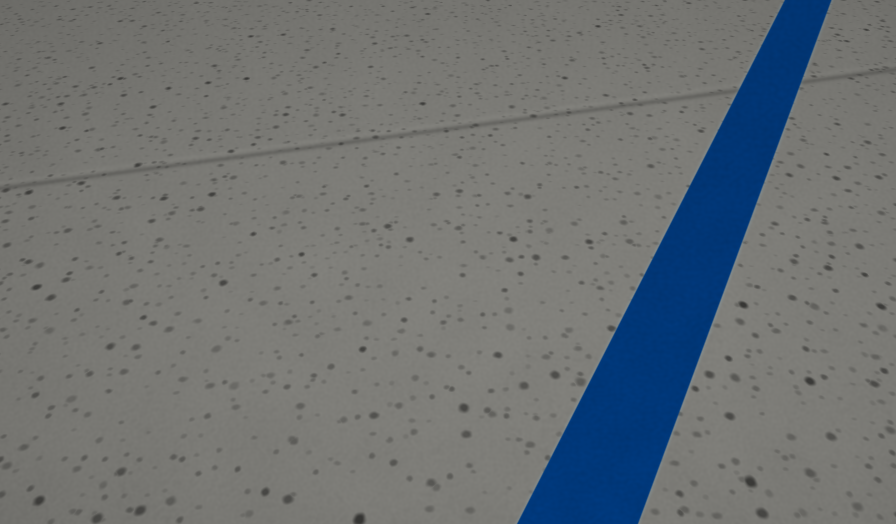
Reproduce this texture procedurally as a Shadertoy shader.

```glsl
// Speckled grey vinyl floor in perspective, with a thin seam and a slanted strip of blue tape.

const float HORIZON = 1.63;   // height at which the tape edges converge
const float DEPTH = 1.5;      // foreshortening of the floor

vec2 hash2(vec2 cell) {
    vec3 h = fract(cell.xyx * vec3(0.1031, 0.1030, 0.0973));
    h += dot(h, h.yzx + 33.33);
    return fract((h.xx + h.yz) * h.zy);
}

float gradientDot(vec2 cell, vec2 offset) {
    return dot(hash2(cell) * 2.0 - 1.0, offset);
}

float gradientNoise(vec2 p) {
    vec2 i = floor(p), f = fract(p);
    vec2 s = f * f * f * (f * (f * 6.0 - 15.0) + 10.0);
    vec2 e = vec2(1.0, 0.0);
    float low = mix(gradientDot(i, f), gradientDot(i + e, f - e), s.x);
    float high = mix(gradientDot(i + e.yx, f - e.yx), gradientDot(i + 1.0, f - 1.0), s.x);
    return mix(low, high, s.y);
}

// Perspective projection of the canvas onto the floor plane
vec2 floorPlane(vec2 p) {
    return vec2(p.x - 0.85, DEPTH) / (HORIZON - p.y);
}

// One random soft speck per cell, present with the given chance
float specks(vec2 p, float chance, float radius, float blur) {
    vec2 cell = floor(p);
    vec2 place = hash2(cell + 17.0);
    vec2 kind = hash2(cell + 71.0);
    vec2 d = fract(p) - mix(vec2(0.2), vec2(0.8), place);
    d.x *= mix(0.65, 1.0, kind.y);
    d += 0.035 * gradientNoise(p * 5.0);
    float r = radius * mix(0.65, 1.25, kind.y);
    float soft = 0.45 * r + blur;
    float shape = 1.0 - smoothstep(r - soft, r + soft, length(d));
    float strength = mix(0.25, 1.0, place.x * kind.y);
    return shape * strength * step(kind.x, chance);
}

// Fine embossed grain with pale veins
float surfaceRelief(vec2 ground, vec2 p) {
    float veins = 1.0 - abs(gradientNoise(ground * 75.0)) * 3.0;
    float grain = gradientNoise(p * 130.0);
    float mottling = gradientNoise(p * 9.0);
    return 0.009 * veins * (1.0 - 0.7 * p.y) + 0.015 * grain + 0.012 * mottling;
}

vec3 floorColor(vec2 uv, vec2 p, float pixel) {
    vec2 ground = floorPlane(p);
    float stretch = DEPTH / pow(HORIZON - p.y, 2.0);
    float blur = 0.5 * pixel * stretch;

    // Soft light, falling away to the corners
    vec2 fromLight = uv - vec2(0.58, 0.42);
    float light = 0.499 - 0.12 * dot(fromLight, fromLight);
    light += surfaceRelief(ground, p);

    // Three sizes of speckle, from bold to faint
    float fade = mix(1.0, 0.7, uv.y);
    float dark = 0.0;
    for (int i = 0; i < 3; i++) {
        float layer = float(i);
        float scale = 23.0 + 9.0 * layer;
        vec2 q = ground * scale + 13.7 * layer;
        float amount = 0.72 - 0.18 * layer;
        float spot = specks(q, 0.38, 0.12, blur * scale);
        dark = max(dark, spot * amount * fade);
    }
    vec3 color = light * vec3(1.0, 0.995, 0.957);
    return color * (1.0 - dark);
}

// Soft straight groove across the full width
float seamLine(vec2 uv, float leftHeight, float rightHeight, float width) {
    float d = (uv.y - mix(leftHeight, rightHeight, uv.x)) / width;
    return exp(-d * d);
}

// Signed horizontal distance inside the tape, positive within
float tapeDistance(vec2 uv) {
    float left = mix(0.577, 0.876, uv.y);
    float right = mix(0.712, 0.928, uv.y);
    return min(uv.x - left, right - uv.x);
}

vec3 tapeColor(vec2 uv, vec2 p) {
    vec3 blue = mix(vec3(0.0, 0.218, 0.478), vec3(0.005, 0.205, 0.445), uv.y);
    float weave = gradientNoise(p * vec2(95.0, 120.0));
    return blue * (1.0 + 0.07 * weave + 0.04 * gradientNoise(p * 14.0));
}

void mainImage(out vec4 fragColor, in vec2 fragCoord) {
    vec2 uv = fragCoord / iResolution.xy;
    vec2 p = vec2(uv.x * 1.7067, uv.y);
    float pixel = 1.0 / iResolution.y;

    // Floor and its seam
    vec3 color = floorColor(uv, p, pixel);
    color *= 1.0 - 0.17 * seamLine(uv, 0.640, 0.867, 0.0048);
    color *= 1.0 + 0.035 * seamLine(uv, 0.651, 0.878, 0.0045);

    // Tape with a faint pale rim
    float inside = tapeDistance(uv);
    float edge = max(0.0012, 0.6 * pixel);
    float rim = exp(-pow((inside + 0.001) / 0.002, 2.0));
    color = mix(color, tapeColor(uv, p), smoothstep(-edge, edge, inside));
    color += rim * vec3(0.01, 0.035, 0.05);

    fragColor = vec4(clamp(color, 0.0, 1.0), 1.0);
}
```
